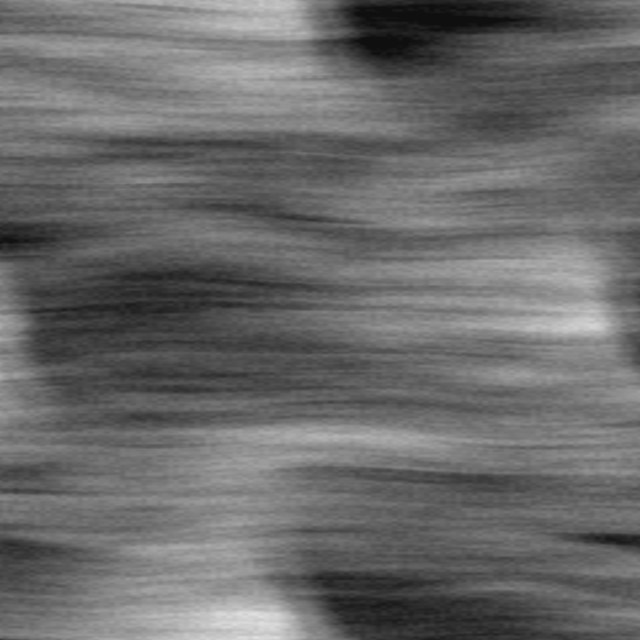
A Shadertoy shader for this texture:

```glsl
// Soft grey motion-blurred fibres: broad light and dark drifts on a half-shifted
// lattice, each meeting at a soft seam, overlaid with long horizontal streaks.
// Drifts are sawtooths and Gaussian smears; streaks are stretched value noise.

const float BASE_GREY = 0.427;
const float DRIFT_CONTRAST = 0.60;   // dark-to-light range along a drift
const float DRIFT_HEIGHT = 0.14;
const float SEAM_WIDTH = 0.065;
const float SEAM_SLANT = 0.4;
const float CLOUD_CONTRAST = 0.12;
const float STREAK_CONTRAST = 0.062;
const float DARK_LINE_DEPTH = 0.085;
const float GRAIN_CONTRAST = 0.032;

float hash(vec2 p) {
    vec3 q = fract(vec3(p.xyx) * 0.1031);
    q += dot(q, q.yzx + 33.33);
    return fract((q.x + q.y) * q.z);
}

// Smooth value noise from -1 to 1
float noise(vec2 p) {
    vec2 cell = floor(p);
    vec2 f = fract(p);
    f = f * f * (3.0 - 2.0 * f);
    float low = mix(hash(cell), hash(cell + vec2(1.0, 0.0)), f.x);
    float high = mix(hash(cell + vec2(0.0, 1.0)), hash(cell + vec2(1.0)), f.x);
    return 2.0 * mix(low, high, f.y) - 1.0;
}

// Gaussian smear that wraps horizontally and leans by its slope
float smear(vec2 p, vec2 centre, vec2 size, float slope) {
    vec2 d = p - centre;
    d.x = fract(d.x + 0.5) - 0.5;
    d.y -= slope * d.x;
    d /= size;
    return exp(-dot(d, d));
}

// Dark-to-light ramp with its seam at x = 0, plus the smears around it
float drift(vec2 p) {
    float t = fract(p.x + SEAM_SLANT * p.y);
    float seam = smoothstep(0.0, SEAM_WIDTH, min(t, 1.0 - t));
    float h = p.y / DRIFT_HEIGHT;
    float v = DRIFT_CONTRAST * (t - 0.5) * seam * exp(-h * h);

    v += 0.11 * smear(p, vec2(-0.07, -0.01), vec2(0.15, 0.035), -0.05);
    v += 0.13 * smear(p, vec2(0.60, -0.20), vec2(0.24, 0.035), 0.03);
    v -= 0.11 * smear(p, vec2(0.54, 0.245), vec2(0.06, 0.035), 0.0);
    v -= 0.19 * smear(p, vec2(0.48, 0.155), vec2(0.19, 0.016), -0.10);
    v -= 0.10 * smear(p, vec2(0.17, -0.023), vec2(0.20, 0.009), -0.03);
    return v;
}

// Sum of drifts; every row is moved by half a period
float drifts(vec2 p) {
    float v = 0.0;
    for (int i = -1; i <= 3; i++) {
        float row = float(i);
        v += drift(vec2(p.x + 0.5 * row + 0.5, p.y - 0.5 * row));
    }
    return v;
}

// Layered streaks, each layer finer and shorter than the last
float streaks(vec2 p) {
    vec2 scale = vec2(3.5, 55.0);
    float strength = STREAK_CONTRAST;
    float v = 0.0;
    for (int i = 0; i < 3; i++) {
        v += strength * noise(p * scale + 17.3 * float(i));
        scale *= vec2(2.1, 1.9);
        strength *= 0.75;
    }
    float line = noise(p * vec2(4.0, 85.0) + 71.0);
    return v - DARK_LINE_DEPTH * smoothstep(0.25, 0.95, line);
}

void mainImage(out vec4 fragColor, in vec2 fragCoord) {
    vec2 uv = fragCoord / iResolution.xy;

    // Gentle bending of the fibres
    vec2 bent = uv;
    bent.y += 0.006 * sin(6.3 * uv.x + 5.0 * uv.y)
            + 0.003 * sin(13.0 * uv.x - 11.0 * uv.y + 1.0);

    // Uneven outlines for the broad shapes
    vec2 ragged = bent;
    ragged.x += 0.018 * noise(bent * vec2(5.0, 24.0) + 9.0);
    ragged.y += 0.005 * noise(bent * vec2(7.0, 30.0) + 31.0);

    float grey = BASE_GREY + drifts(ragged);
    grey += CLOUD_CONTRAST * noise(bent * vec2(3.0, 9.0) + 4.0);
    grey += 0.75 * CLOUD_CONTRAST * noise(bent * vec2(5.0, 26.0) + 47.0);
    grey += streaks(bent);

    // Fine grain, slightly drawn out along the fibres
    grey += GRAIN_CONTRAST * noise(uv * vec2(120.0, 250.0));

    fragColor = vec4(vec3(clamp(grey, 0.06, 0.92)), 1.0);
}
```
